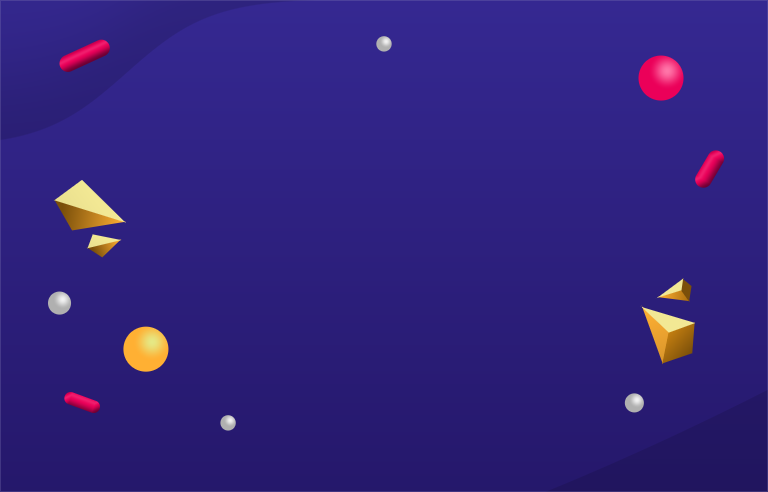
Reproduce this background procedurally as a Shadertoy shader.

```glsl
const vec3 SKY_TOP = vec3(0.208, 0.158, 0.570);
const vec3 SKY_BOTTOM = vec3(0.145, 0.092, 0.420);
const vec3 PALE_GOLD = vec3(0.95, 0.91, 0.58);
const vec3 GOLD = vec3(1.00, 0.69, 0.20);
const vec3 BRONZE = vec3(0.48, 0.31, 0.04);
const vec3 PINK = vec3(0.92, 0.00, 0.35);
const vec3 ROSE = vec3(1.00, 0.46, 0.66);
const vec3 WINE = vec3(0.42, 0.00, 0.20);
const vec3 SILVER = vec3(0.69);

// Coverage of a shape from its signed distance
float cover(float dist, float pixel) {
    return clamp(0.5 - dist / pixel, 0.0, 1.0);
}

// Signed distance to the line a-b, negative on its left
float edge(vec2 p, vec2 a, vec2 b) {
    vec2 d = normalize(b - a);
    return dot(p - a, vec2(d.y, -d.x));
}

float triangle(vec2 p, vec2 a, vec2 b, vec2 c) {
    return max(max(edge(p, a, b), edge(p, b, c)), edge(p, c, a));
}

float quad(vec2 p, vec2 a, vec2 b, vec2 c, vec2 d) {
    return max(max(edge(p, a, b), edge(p, b, c)), max(edge(p, c, d), edge(p, d, a)));
}

vec3 ramp(vec2 p, vec2 start, vec2 end, vec3 first, vec3 last) {
    vec2 d = end - start;
    return mix(first, last, clamp(dot(p - start, d) / dot(d, d), 0.0, 1.0));
}

// Facets overlap slightly so that no seam shows
vec3 facet(vec3 base, vec3 tint, float dist, float pixel) {
    return mix(base, tint, cover(dist - 0.04, pixel));
}

vec3 sphere(vec3 base, vec2 p, vec2 center, float radius, vec3 body, vec3 shine, float pixel) {
    vec2 q = (p - center) / radius;
    float glow = 1.0 - smoothstep(0.0, 0.85, length(q - vec2(0.28, 0.32)));
    return mix(base, mix(body, shine, glow), cover((length(q) - 1.0) * radius, pixel));
}

vec3 capsule(vec3 base, vec2 p, vec2 a, vec2 b, float radius, float pixel) {
    vec2 axis = b - a;
    vec2 q = p - a - axis * clamp(dot(p - a, axis) / dot(axis, axis), 0.0, 1.0);
    float side = dot(q, normalize(vec2(-0.45, 0.9))) / radius;
    vec3 tint = mix(WINE, PINK, smoothstep(-1.0, 0.15, side));
    tint = mix(tint, ROSE, 0.25 * exp(-18.0 * (side - 0.4) * (side - 0.4)));
    tint = mix(tint, WINE, 0.3 * smoothstep(0.6, 1.0, side));
    return mix(base, tint, cover(length(q) - radius, pixel));
}

// Gradient sky with a darker wave in two corners
vec3 backdrop(vec2 p, float height, float pixel) {
    vec3 col = mix(SKY_BOTTOM, SKY_TOP, p.y / height);
    float wave = 54.6 + 9.7 * tanh((p.x - 16.5) / 11.0);
    float waveShade = 0.13 * (1.0 - 0.75 * smoothstep(0.0, 17.0, p.y - wave));
    col *= 1.0 - waveShade * cover((wave - p.y) * 0.75, pixel);
    float s = p.x - 71.0;
    float hill = 0.41 * s + 0.0017 * s * s;
    col *= 1.0 - 0.12 * cover((p.y - hill) * 0.9, pixel) * step(0.0, s);
    return col;
}

// Two-sided shard: a lit top and a shaded underside
vec3 shard(vec3 col, vec2 p, vec2 left, vec2 low, vec2 right, vec2 top, float pixel) {
    vec3 under = ramp(p, mix(left, low, 0.4), right, BRONZE, GOLD);
    col = facet(col, under, triangle(p, left, low, right), pixel);
    vec3 lit = ramp(p, left, top, PALE_GOLD * 0.96, PALE_GOLD);
    return facet(col, lit, triangle(p, left, right, top), pixel);
}

void mainImage(out vec4 fragColor, in vec2 fragCoord) {
    // The canvas is 100 units wide
    float pixel = 100.0 / iResolution.x;
    vec2 p = fragCoord * pixel;
    float height = iResolution.y * pixel;
    vec3 col = backdrop(p, height, pixel);

    // Spheres
    vec3 beads[4] = vec3[4](vec3(50.0, 58.35, 1.0), vec3(7.75, 24.6, 1.5),
                            vec3(29.7, 9.0, 1.0), vec3(82.6, 11.6, 1.24));
    for (int i = 0; i < 4; i++) {
        col = sphere(col, p, beads[i].xy, beads[i].z, SILVER, vec3(0.95), pixel);
    }
    col = sphere(col, p, vec2(86.07, 53.9), 2.93, PINK, ROSE, pixel);
    col = sphere(col, p, vec2(19.0, 18.6), 2.93, GOLD, vec3(0.90, 0.91, 0.52), pixel);

    // Capsules
    col = capsule(col, p, vec2(8.85, 55.8), vec2(13.2, 57.8), 1.1, pixel);
    col = capsule(col, p, vec2(91.6, 40.7), vec2(93.2, 43.4), 1.08, pixel);
    col = capsule(col, p, vec2(9.2, 12.2), vec2(12.2, 11.1), 0.82, pixel);

    // Left shards
    col = shard(col, p, vec2(7.16, 38.0), vec2(9.4, 34.1), vec2(16.15, 35.2), vec2(10.68, 40.6), pixel);
    col = shard(col, p, vec2(11.46, 31.8), vec2(13.3, 30.6), vec2(15.6, 32.8), vec2(12.1, 33.5), pixel);

    // Small right gem
    vec2 tip = vec2(85.8, 25.4), ridge = vec2(88.7, 26.3), foot = vec2(89.7, 24.9), peak = vec2(88.9, 27.7);
    col = facet(col, ramp(p, tip, foot, GOLD, BRONZE * 1.4), triangle(p, tip, foot, ridge), pixel);
    col = facet(col, BRONZE, quad(p, ridge, foot, vec2(90.0, 26.8), peak), pixel);
    col = facet(col, PALE_GOLD, triangle(p, tip, ridge, peak), pixel);

    // Large right gem
    tip = vec2(83.7, 24.0); ridge = vec2(87.1, 20.8); foot = vec2(86.3, 16.8); peak = vec2(90.4, 22.0);
    vec2 heel = vec2(90.1, 18.1);
    col = facet(col, ramp(p, tip, foot, GOLD, GOLD * 0.85), triangle(p, tip, foot, ridge), pixel);
    col = facet(col, ramp(p, ridge, heel, BRONZE * 1.6, BRONZE), quad(p, ridge, foot, heel, peak), pixel);
    col = facet(col, PALE_GOLD, triangle(p, tip, ridge, peak), pixel);

    // Faint rim along the canvas border
    vec2 inset = min(p, vec2(100.0, height) - p);
    col = mix(col, vec3(0.5, 0.47, 0.7), 0.4 * cover(min(inset.x, inset.y) - 0.1, pixel));
    fragColor = vec4(col, 1.0);
}
```
